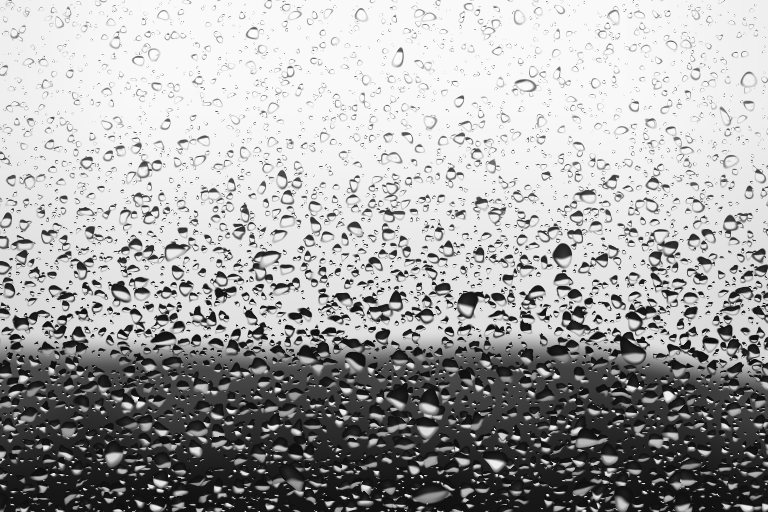
Write a WebGL 1 fragment shader that draws this texture.

```glsl
precision highp float;
// Rain drops on a window: a pale sky above a soft, dark land band.
// Jittered grids scatter warped drops in four sizes; each drop shows the
// scene upside down, so it is dark on top and bright underneath.

#define HORIZON 0.312
#define HORIZON_BLUR 0.038
#define SKY_TOP 0.975
#define SKY_LOW 0.875
#define LAND_TOP 0.27
#define LAND_LOW 0.075
#define DROP_DARK 0.055
#define WARP 0.17
#define RIM_START 0.60

uniform vec2 u_resolution;

vec3 hash3(vec2 p) {
  vec3 q = fract(p.xyx * vec3(0.1031, 0.1030, 0.0973));
  q += dot(q, q.yxz + 33.33);
  return fract((q.xxy + q.yzz) * q.zyx);
}

// Smooth value noise with two channels, each from 0 to 1
vec2 noise2(vec2 p) {
  vec2 i = floor(p), f = fract(p);
  f = f * f * (3.0 - 2.0 * f);
  vec2 low = mix(hash3(i).xy, hash3(i + vec2(1.0, 0.0)).xy, f.x);
  vec2 high = mix(hash3(i + vec2(0.0, 1.0)).xy, hash3(i + 1.0).xy, f.x);
  return mix(low, high, f.y);
}

// Share of land at a point, 0 in the sky and 1 below the horizon
float landMask(vec2 p) {
  float line = HORIZON - 0.045 * smoothstep(1.15, 1.45, p.x);
  line += 0.025 * (noise2(p * vec2(5.0, 2.0) + 40.0).x - 0.5);
  return 1.0 - smoothstep(line - HORIZON_BLUR, line + HORIZON_BLUR, p.y);
}

float backdrop(vec2 p, float land) {
  float sky = mix(SKY_LOW, SKY_TOP, smoothstep(0.28, 0.85, p.y));
  sky -= 0.04 * smoothstep(0.45, 0.8, abs(p.x - 0.75));
  float ground = mix(LAND_LOW, LAND_TOP, smoothstep(0.0, 0.30, p.y));
  ground *= 0.8 + 0.4 * noise2(p * 6.0 + 9.0).x;
  return mix(sky, ground, land);
}

// Tone inside a drop: q is the local position, r the distance to its rim
float dropTone(vec2 q, float r, vec3 rnd, float y, float land, float base) {
  float split = mix(-0.22, 0.78, smoothstep(0.25, 0.95, y));
  split += 0.5 * (rnd.y - 0.5);
  float dark = smoothstep(split - 0.16, split + 0.16, q.y + 0.5 * (rnd.z - 0.5) * q.x);
  float lit = mix(base + 0.015, 0.95 * mix(0.6, 1.0, rnd.z), land);
  float shade = DROP_DARK + 0.22 * smoothstep(0.3, 0.9, y) + 0.12 * rnd.x * (1.0 - r);
  float tone = mix(lit, shade, dark);
  // A dark crescent on a random side of the rim
  float turn = 6.2832 * rnd.z;
  float side = smoothstep(-0.4, 0.7, dot(q, vec2(cos(turn), sin(turn))));
  float rim = smoothstep(RIM_START, 0.95, r) * (0.3 + 0.6 * side);
  return mix(tone, shade, rim * mix(1.0, 0.6, land));
}

// Lays one grid of drops over the tone so far
float addDrops(float tone, vec2 p, float cell, float size, float cover, float seed) {
  vec2 wobble = noise2(p / (cell * 0.42) + seed) - 0.5;
  vec2 w = p + wobble * cell * WARP * mix(1.5, 0.8, smoothstep(0.2, 0.8, p.y));
  vec2 home = floor(w / cell);
  vec2 local = vec2(0.0);
  vec3 look = vec3(0.0);
  float nearest = 9.0, radius = cell, height = 0.0;
  for (int j = -1; j <= 1; j++) {
    for (int i = -1; i <= 1; i++) {
      vec2 id = home + vec2(float(i), float(j));
      vec3 place = hash3(id + seed);
      vec3 rnd = hash3(id + seed + 71.3);
      vec2 centre = (id + 0.5 + 0.8 * (place.xy - 0.5)) * cell;
      float up = smoothstep(0.2, 1.0, centre.y);
      if (place.z > cover * mix(1.0, 0.62, up)) continue;
      float rad = cell * size * mix(0.55, 1.0, rnd.x) * mix(1.1, 0.68, up);
      vec2 q = (w - centre) / rad;
      // Slant, stretch and narrow the top of the drop
      float a = (rnd.y - 0.5) * 1.8;
      vec2 s = vec2(cos(a) * q.x + sin(a) * q.y, cos(a) * q.y - sin(a) * q.x);
      float stretch = mix(0.72, 1.3, rnd.z);
      s *= vec2(stretch, 1.0 / stretch);
      s.x *= 1.0 + 0.35 * clamp(s.y, -1.0, 1.0);
      float r = length(s);
      if (r < nearest) {
        nearest = r; local = q; look = rnd; radius = rad; height = centre.y;
      }
    }
  }
  float edge = min(0.9 / (u_resolution.y * radius), 0.4);
  float mask = 1.0 - smoothstep(1.0 - edge, 1.0 + edge, nearest);
  float land = landMask(vec2(p.x, height));
  float inside = dropTone(local, nearest, look, height, land, backdrop(p, land));
  float strength = mix(1.0, mix(0.35, 0.95, look.x), smoothstep(0.4, 0.95, height));
  return mix(tone, inside, mask * strength);
}

void main() {
  vec2 p = gl_FragCoord.xy / u_resolution.y;
  p.x += 0.75 - 0.5 * u_resolution.x / u_resolution.y;
  float tone = backdrop(p, landMask(p));
  // From fine mist to the few heavy drops
  tone = addDrops(tone, p, 0.0135, 0.30, 0.50, 13.0);
  tone = addDrops(tone, p, 0.0230, 0.38, 0.62, 57.0);
  tone = addDrops(tone, p, 0.0370, 0.38, 0.72, 101.0);
  tone = addDrops(tone, p, 0.0900, 0.23, 0.42, 163.0);
  gl_FragColor = vec4(vec3(clamp(tone, 0.0, 1.0)), 1.0);
}
```
